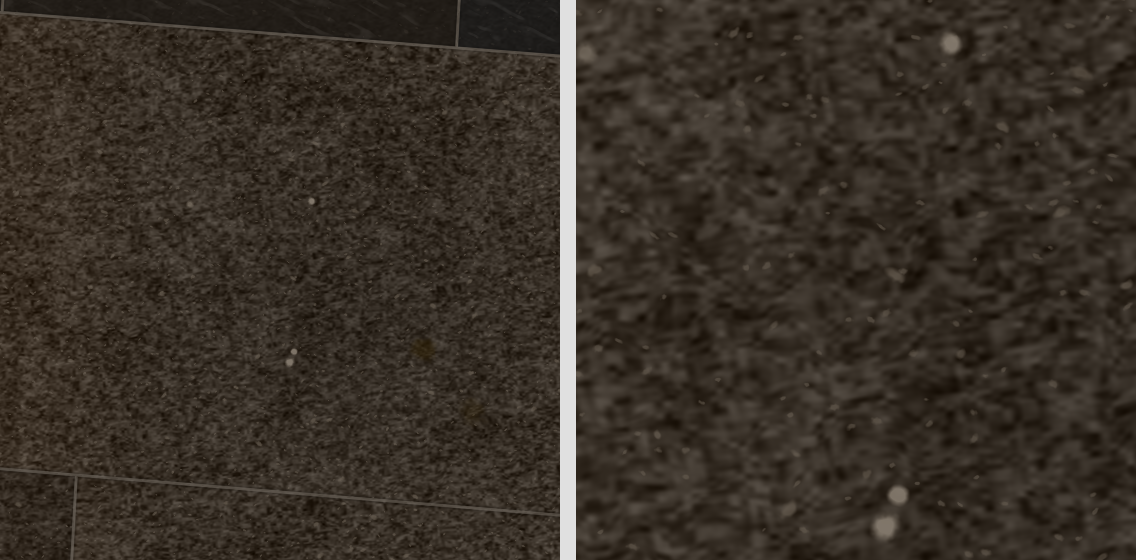
Left: the whole. Right: its middle third, enlarged.
Give the GLSL for this texture, as a three.js fragment shader.

```glsl
// Dark brown stone floor: one broad slab between two slanted joints, with parts of
// the neighbouring rows. Rows and columns come from skewed coordinates; the stone
// is layered value noise with scattered pale chips and two olive stains.
varying vec2 vUv;

float hash(vec2 p) {
  vec3 q = fract(vec3(p.xyx) * 0.1031);
  q += dot(q, q.yzx + 33.33);
  return fract((q.x + q.y) * q.z);
}

float noise(vec2 p) {
  vec2 i = floor(p), f = fract(p);
  f = f * f * (3.0 - 2.0 * f);
  return mix(mix(hash(i), hash(i + vec2(1.0, 0.0)), f.x),
             mix(hash(i + vec2(0.0, 1.0)), hash(i + 1.0), f.x), f.y);
}

// Centred sum of octaves
float fbm(vec2 p) {
  float sum = 0.0, gain = 0.5;
  for (int i = 0; i < 4; i++) {
    sum += gain * (noise(p) - 0.5);
    p = mat2(1.6, 1.2, -1.2, 1.6) * p + 17.3;
    gain *= 0.55;
  }
  return sum;
}

// Sparse irregular chips, at most one in each grid cell
float chips(vec2 p, float count, float chance) {
  p = p * count + 40.0;
  vec2 cell = floor(p);
  vec2 centre = 0.3 + 0.4 * vec2(hash(cell + 3.1), hash(cell + 8.7));
  vec2 d = fract(p) - centre;
  d.y += d.x * (hash(cell + 5.3) - 0.5);
  float radius = mix(0.08, 0.2, hash(cell + 13.9));
  float shape = length(d * vec2(0.8, 1.15)) + 0.08 * (noise(p * 9.0) - 0.5);
  return step(hash(cell), chance) * (1.0 - smoothstep(radius * 0.4, radius * 1.3, shape));
}

float spot(vec2 p, vec2 centre, float radius) {
  float d = length(p - centre) + radius * 0.8 * fbm(p * 70.0);
  return 1.0 - smoothstep(radius * 0.3, radius, d);
}

void main() {
  vec2 p = vUv;

  // Slanted rows, each with its own slab length and offset
  float rowHeight = 0.815 + 0.005 * p.x;
  float rowPos = (p.y - 0.163 + 0.083 * p.x) / rowHeight;
  float row = floor(rowPos);
  float upper = step(0.5, row), lower = step(row, -0.5);
  float slabLength = mix(1.3, 0.815, upper);
  float start = -0.2 + 0.15 * upper + 0.328 * lower;
  float colPos = (p.x - 0.055 * p.y - start) / slabLength;
  float col = floor(colPos);

  // Distance to the nearest joint
  float rowGap = min(fract(rowPos), 1.0 - fract(rowPos)) * rowHeight;
  float colGap = min(fract(colPos), 1.0 - fract(colPos)) * slabLength;
  float gap = min(rowGap, colGap);

  // Stone grain: short tilted flecks over wider mottling
  vec2 slab = vec2(col, row) * 7.0 + 20.0;
  vec2 g = vec2(p.x + 0.15 * p.y, p.y - 0.12 * p.x) + slab;
  g += 0.006 * vec2(noise(g * 45.0), noise(g * 45.0 + 9.0));
  float grain = 0.55 * (noise(g * vec2(105.0, 165.0)) - 0.5)
              + 0.5 * (noise(g * vec2(190.0, 270.0) + 5.0) - 0.5);
  float mottle = fbm(g * 9.0) * 0.085 + fbm(g * 32.0) * 0.07;
  float cloud = noise(g * 3.0) - 0.5;
  float roughness = mix(1.0, 0.28, upper);
  vec3 stone = vec3(0.222, 0.189, 0.153);
  stone += (grain * 0.26 + mottle + cloud * 0.025) * roughness;

  // Warm left side and a dim patch right of centre
  float warmth = (1.0 - smoothstep(0.0, 0.35, p.x)) * (1.0 - upper);
  stone += vec3(0.010, 0.0, -0.008) * warmth;
  stone *= 1.0 - 0.11 * exp(-12.0 * dot(p - vec2(0.68, 0.42), p - vec2(0.68, 0.42)));

  // Tone of the neighbouring slabs
  stone *= mix(1.0, 0.58, upper);
  stone *= 1.0 - 0.17 * lower * step(col, -0.5);
  stone = mix(stone, vec3(dot(stone, vec3(0.333))), 0.65 * upper * step(0.5, col));
  float scuff = smoothstep(0.72, 0.95, noise(g * mat2(60.0, 90.0, -18.0, 26.0)));
  stone += 0.045 * scuff * upper;

  // Pale chips, fine and coarse, with a few larger ones
  float fine = chips(g, 75.0, 0.17) * 0.5 + chips(g + 2.7, 38.0, 0.09) * 0.6;
  float large = spot(p, vec2(0.518, 0.354), 0.010) + spot(p, vec2(0.525, 0.372), 0.007)
              + spot(p, vec2(0.557, 0.641), 0.009) + 0.7 * spot(p, vec2(0.339, 0.636), 0.009);
  stone = mix(stone, vec3(0.43, 0.39, 0.34), clamp(fine, 0.0, 0.7) * (1.0 - 0.75 * upper));
  stone = mix(stone, vec3(0.53, 0.49, 0.44), clamp(large, 0.0, 0.9));

  // Olive stains
  float stain = spot(p, vec2(0.755, 0.375), 0.028) + 0.65 * spot(p, vec2(0.844, 0.264), 0.030);
  stone = mix(stone, vec3(0.20, 0.15, 0.055) + grain * 0.1, 0.65 * stain);

  // Joints with a soft dark edge and slight wear
  stone *= 1.0 - 0.16 * (1.0 - smoothstep(0.002, 0.008, gap));
  float joint = 1.0 - smoothstep(0.0014, 0.0038, gap);
  vec3 grout = vec3(0.36, 0.33, 0.295) + 0.06 * (noise(p * 60.0) - 0.5) + grain * 0.06;
  gl_FragColor = vec4(mix(stone, grout, joint * 0.9), 1.0);
}
```
